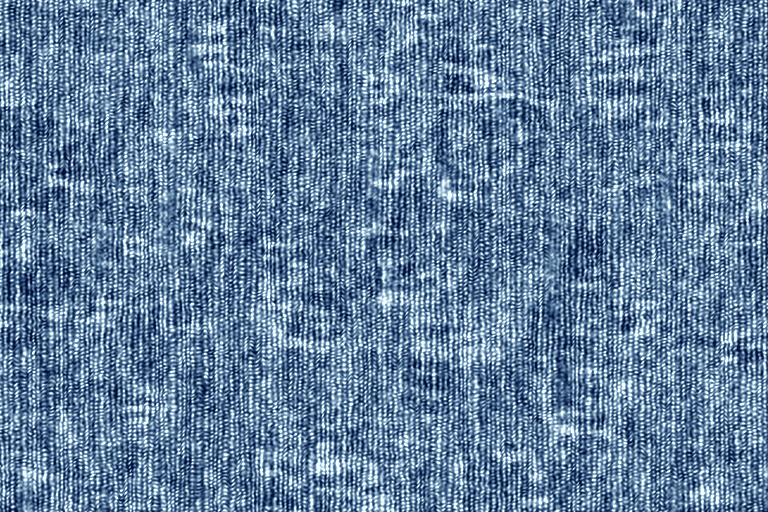
Give the GLSL for this texture, as a Shadertoy shader.

```glsl
// Washed blue denim: bright warp threads crossed by a fine twill and pale weft slubs.
// Scattered worn patches start at a ragged left edge and fade to the right.
// All layers add up to one tone, which a smooth indigo ramp turns into colour.

const float TAU = 6.2831853;

float hash(vec2 p) {
    vec3 q = fract(p.xyx * vec3(0.1031, 0.1030, 0.0973));
    q += dot(q, q.yzx + 33.33);
    return fract((q.x + q.y) * q.z);
}

float noise(vec2 p) {
    vec2 i = floor(p), f = fract(p);
    f = f * f * (3.0 - 2.0 * f);
    return mix(mix(hash(i), hash(i + vec2(1, 0)), f.x),
               mix(hash(i + vec2(0, 1)), hash(i + 1.0), f.x), f.y);
}

// x: narrow pale slub, y: wider area of open weave to its right
vec2 wornPatches(vec2 p) {
    vec2 worn = vec2(0);
    vec2 grid = p / vec2(0.19, 0.23);
    float ragged = 0.012 * (noise(p * vec2(20, 75)) - 0.5);
    for (int j = -1; j <= 1; j++)
    for (int i = -1; i <= 1; i++) {
        vec2 cell = floor(grid) + vec2(i, j);
        vec2 jitter = vec2(hash(cell + 11.0), hash(cell + 47.0));
        vec2 d = p - (cell + jitter) * vec2(0.19, 0.23);
        d.x += ragged;
        float halfHeight = mix(0.045, 0.12, hash(cell + 83.0));
        float tall = 1.0 - smoothstep(halfHeight - 0.02, halfHeight, abs(d.y));
        float leftEdge = smoothstep(-0.003, 0.004, d.x);
        float slub = leftEdge * (1.0 - smoothstep(0.02, 0.04, d.x));
        float weave = leftEdge * (1.0 - smoothstep(0.05, 0.19, d.x));
        worn = max(worn, tall * vec2(slub * step(0.4, hash(cell + 5.0)), weave));
    }
    return worn;
}

vec3 indigo(float s) {
    return vec3(0.04, 0.11, 0.27) + s * vec3(0.38, 0.60, 0.62)
         + s * s * vec3(0.38, 0.18, 0.05);
}

void mainImage(out vec4 fragColor, in vec2 fragCoord) {
    vec2 p = fragCoord / iResolution.y;
    vec2 worn = wornPatches(p);

    // Thread coordinates: nearly straight, unevenly spaced; threads sit on whole x
    float x = p.x * 96.0 + 0.9 * noise(p * vec2(37, 4)) + 0.35 * noise(p * vec2(60, 110));
    float thread = floor(x + 0.5);
    float y = p.y * 125.0 + 1.1 * noise(p * vec2(80, 34) + 60.0);

    // Warp threads, each with its own slowly changing tone
    float warp = cos(TAU * x);
    float tone = 0.55 + warp * mix(0.26, 0.34, worn.y) * (1.0 - 0.55 * worn.x);
    tone += 0.34 * (noise(vec2(x, p.y * 13.0)) - 0.5);
    tone += 0.34 * (noise(vec2(x, p.y * 45.0) + 400.0) - 0.5);

    // Twill flecks stepping from thread to thread, with loose phase
    float fleck = cos(TAU * (y - 0.62 * thread - 0.35 * hash(vec2(thread, 3.0))
                             - 0.25 * (x - thread)));
    tone += fleck * (0.65 + 0.35 * warp) * mix(0.34, 0.24, worn.y)
          * (0.3 + 1.2 * noise(p * vec2(90, 80) + 9.0)) * (1.0 - 0.4 * worn.x);

    // Weft: pale slubs and darker rows, clearer where the weave is open
    float weft = noise(vec2(p.x * 19.0, p.y * 82.0 + 0.8 * noise(p * 14.0)) + 130.0);
    tone += (smoothstep(0.5, 0.92, weft) - 0.15) * mix(0.12, 0.36, worn.y);
    tone -= 0.08 * worn.y * (1.0 - smoothstep(0.1, 0.4, weft));

    // Pale patch with a rippled surface
    float ripple = noise(vec2(p.x * 34.0, p.y * 115.0 + 40.0 * p.x) + 210.0) - 0.5;
    tone += worn.x * (0.06 + 0.34 * ripple);

    // Broad shading, dark wisps and fibre grain
    tone += 0.06 * (noise(p * vec2(7, 5) + 20.0) - 0.5);
    tone -= 0.09 * smoothstep(0.6, 0.9, noise(p * vec2(8, 24) + 77.0)) * (1.0 - worn.x);
    tone += 0.60 * (noise(p * vec2(215, 190) + 300.0) - 0.5);

    fragColor = vec4(clamp(indigo(clamp(tone, -0.1, 1.12)), 0.0, 1.0), 1.0);
}
```
